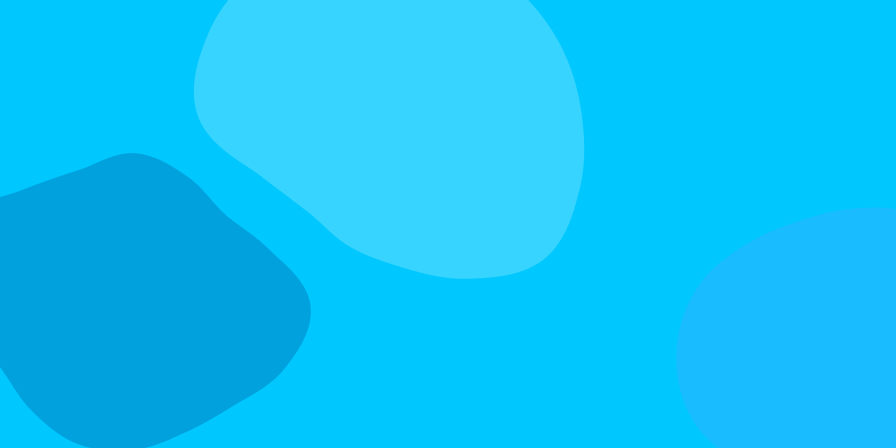
Write a Shadertoy shader that draws this background.

```glsl
// Three soft organic blobs in shades of blue on a flat sky-blue ground.

const float TAU = 6.2831853;
const int SPOKES = 16;

const vec3 SKY_BLUE   = vec3(0.004, 0.780, 1.000);
const vec3 PALE_BLUE  = vec3(0.210, 0.830, 1.000);
const vec3 DEEP_BLUE  = vec3(0.000, 0.630, 0.868);
const vec3 AZURE_BLUE = vec3(0.095, 0.737, 1.000);

// Catmull-Rom curve from b to c
float smoothCurve(float a, float b, float c, float d, float t) {
    return b + 0.5 * t * (c - a + t * (2.0 * a - 5.0 * b + 4.0 * c - d
             + t * (3.0 * (b - c) + d - a)));
}

// Radial distance to a closed outline given by evenly spaced spoke lengths,
// counter-clockwise from the right
float blobDistance(vec2 p, float spokes[SPOKES]) {
    float turn = fract(atan(p.y, p.x) / TAU) * float(SPOKES);
    int i = int(turn) % SPOKES;
    float radius = smoothCurve(spokes[(i + SPOKES - 1) % SPOKES], spokes[i],
                               spokes[(i + 1) % SPOKES], spokes[(i + 2) % SPOKES],
                               fract(turn));
    return length(p) - radius;
}

// Coverage with an edge one pixel wide
float coverage(float dist) {
    float pixel = length(vec2(dFdx(dist), dFdy(dist)));
    return clamp(0.5 - dist / max(pixel, 1e-5), 0.0, 1.0);
}

vec3 paintBlob(vec3 base, vec3 tint, vec2 p, float spokes[SPOKES]) {
    return mix(base, tint, coverage(blobDistance(p, spokes)));
}

void mainImage(out vec4 fragColor, in vec2 fragCoord) {
    // One unit is the canvas height
    vec2 uv = fragCoord / iResolution.y;

    // Spoke lengths of each blob
    float paleShape[SPOKES] = float[SPOKES](
        0.401, 0.388, 0.383, 0.391, 0.396, 0.424, 0.458, 0.471,
        0.456, 0.344, 0.300, 0.313, 0.337, 0.392, 0.449, 0.428);
    float deepShape[SPOKES] = float[SPOKES](
        0.393, 0.326, 0.287, 0.311, 0.340, 0.327, 0.362, 0.450,
        0.404, 0.333, 0.328, 0.334, 0.322, 0.305, 0.315, 0.364);
    float azureShape[SPOKES] = float[SPOKES](
        0.339, 0.339, 0.339, 0.333, 0.315, 0.311, 0.333, 0.371,
        0.391, 0.389, 0.357, 0.326, 0.326, 0.326, 0.333, 0.339);

    // Top centre, lower left and lower right
    vec3 color = SKY_BLUE;
    color = paintBlob(color, PALE_BLUE, uv - vec2(0.898, 0.740), paleShape);
    color = paintBlob(color, DEEP_BLUE, uv - vec2(0.300, 0.318), deepShape);
    color = paintBlob(color, AZURE_BLUE, uv - vec2(1.901, 0.219), azureShape);

    fragColor = vec4(color, 1.0);
}
```
